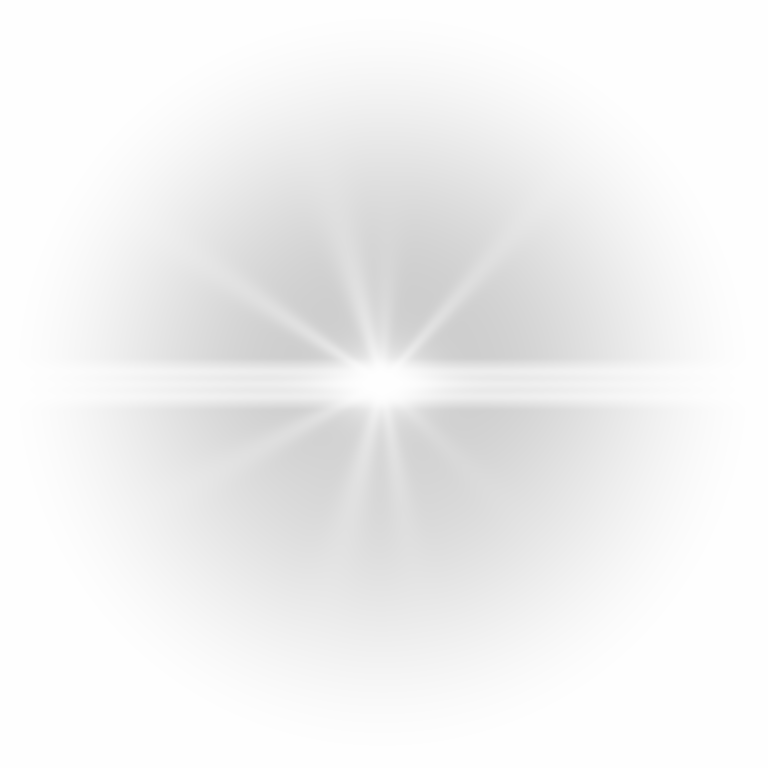
Write a Shadertoy shader that draws this background.

```glsl
// A white starburst flare with a horizontal streak over a soft grey disc.
const vec2 CENTER = vec2(0.498, 0.501);
const vec3 PAPER = vec3(0.998);
const float DISC_RADIUS = 0.51;
const float DISC_DEPTH = 0.205;       // darkness at the middle of the disc
const float LOWER_FADE = 0.14;        // the lower half is a little paler
const float STREAK_HALF = 0.027;
const float STREAK_SOFT = 0.009;
const float STREAK_LIFT = 0.60;
const float CORE_RADIUS = 0.043;
const float HALO_REACH = 0.055;
const int RAY_COUNT = 8;

// Each ray: angle in degrees, spread, strength, reach
const vec4 RAYS[RAY_COUNT] = vec4[](
    vec4( 48.8, 0.055, 0.42, 0.25),
    vec4( 88.0, 0.090, 0.34, 0.16),
    vec4(105.0, 0.110, 0.50, 0.22),
    vec4(146.0, 0.060, 0.46, 0.26),
    vec4(208.0, 0.075, 0.36, 0.24),
    vec4(256.0, 0.110, 0.42, 0.21),
    vec4(279.0, 0.085, 0.38, 0.18),
    vec4(315.0, 0.090, 0.18, 0.18));

float bell(float x) {
    return exp(-x * x);
}

// Brightness of one ray that widens and fades away from the centre
float rayLight(vec2 p, vec4 ray) {
    float angle = radians(ray.x);
    vec2 dir = vec2(cos(angle), sin(angle));
    float along = dot(p, dir);
    float across = dot(p, vec2(-dir.y, dir.x));
    float width = 0.004 + ray.y * max(along, 0.0);
    return ray.z * bell(across / width) * bell(along / ray.w)
         * smoothstep(0.0, 0.02, along);
}

// Horizontal band with fine inner stripes
float streakLight(vec2 p) {
    float band = 1.0 - smoothstep(STREAK_HALF - STREAK_SOFT,
                                  STREAK_HALF + STREAK_SOFT, abs(p.y + 0.001));
    float stripes = 0.94 + 0.09 * cos(p.y * 400.0 + 0.5);
    float spike = 0.75 * bell(p.y / 0.014) * bell(p.x / 0.095);
    return 1.0 - (1.0 - STREAK_LIFT * band * stripes) * (1.0 - spike);
}

void mainImage(out vec4 fragColor, in vec2 fragCoord) {
    vec2 p = (fragCoord - 0.5 * iResolution.xy) / min(iResolution.x, iResolution.y);
    p += 0.5 - CENTER;
    float r = length(p);

    // Grey disc
    float shade = DISC_DEPTH * (1.0 - smoothstep(0.08, DISC_RADIUS, r));
    shade *= 1.0 - LOWER_FADE * smoothstep(0.02, -0.15, p.y);

    // Light removes part of the shade
    for (int i = 0; i < RAY_COUNT; i++) {
        shade *= 1.0 - rayLight(p, RAYS[i]);
    }
    shade *= 1.0 - streakLight(p);
    shade *= 1.0 - 0.45 * exp(-r / HALO_REACH);
    shade *= 1.0 - bell(length(p * vec2(0.8, 1.15)) / CORE_RADIUS);

    fragColor = vec4(PAPER - shade, 1.0);
}
```
